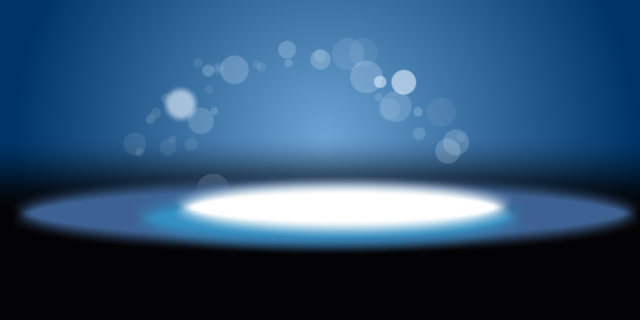
Write a Shadertoy shader that draws this background.

```glsl
// Blue spotlit backdrop with an arch of bokeh discs above a glowing oval stage.

const float PI = 3.14159265;

// Backdrop (lengths are in canvas heights, x = 1 is the canvas centre)
const vec3 GLOW_COLOR = vec3(0.42, 0.64, 0.83);
const vec3 EDGE_COLOR = vec3(0.00, 0.205, 0.41);
const vec3 FLOOR_COLOR = vec3(0.012, 0.008, 0.014);
const vec2 GLOW_CENTER = vec2(1.016, 0.57);
const float GLOW_RADIUS = 0.97;
const vec2 FLOOR_FADE = vec2(0.33, 0.58);

// Stage ovals: centre.xy, radii.zw
const vec4 STAGE_OVAL = vec4(1.021, 0.333, 0.950, 0.100);
const vec4 RIM_OVAL = vec4(1.029, 0.318, 0.575, 0.080);
const vec4 LIGHT_OVAL = vec4(1.073, 0.352, 0.495, 0.070);
const vec3 STAGE_COLOR = vec3(0.25, 0.40, 0.60);
const vec3 RIM_COLOR = vec3(0.20, 0.58, 0.78);
const vec3 LIGHT_COLOR = vec3(1.0);
const float STAGE_BLUR = 0.032;

// Bokeh arch
const int DISC_COUNT = 36;
const vec2 ARCH_CENTER = vec2(0.95, 0.505);
const vec2 ARCH_RADII = vec2(0.47, 0.31);
const vec2 ARCH_SPREAD = vec2(0.72, 1.20);
const vec2 DISC_SIZE = vec2(0.012, 0.050);
const float LARGE_ANGLE = 0.85;
const float LARGE_EXTRA = 0.030;
const vec3 DISC_COLOR = vec3(0.90, 0.95, 1.0);
const vec3 LOW_DISC = vec3(0.666, 0.404, 0.053); // centre.xy, radius

float hash(float n) {
    return fract(sin(n * 12.9898) * 43758.5453);
}

// Blurred coverage of an axis-aligned ellipse
float softOval(vec2 p, vec4 oval, float blur) {
    vec2 q = p - oval.xy;
    float k = max(length(q / oval.zw), 1e-3);
    float slope = max(length(q / (oval.zw * oval.zw)), 1e-4);
    float dist = k * (k - 1.0) / slope;
    return 1.0 - smoothstep(-blur, blur, dist);
}

float disc(vec2 p, vec2 center, float radius, float blur) {
    return 1.0 - smoothstep(-blur, blur, length(p - center) - radius);
}

vec3 backdrop(vec2 p) {
    float reach = min(length(p - GLOW_CENTER) / GLOW_RADIUS, 1.0);
    vec3 wall = mix(GLOW_COLOR, EDGE_COLOR, reach);
    return mix(FLOOR_COLOR, wall, smoothstep(FLOOR_FADE.x, FLOOR_FADE.y, p.y));
}

vec3 addBokeh(vec3 color, vec2 p, float pixel) {
    for (int i = 0; i < DISC_COUNT; i++) {
        float id = float(i) + 1.0;
        float along = (id - 0.5) / float(DISC_COUNT);

        // The discs crowd towards the left end of the arch
        float angle = PI * (1.0 - pow(along, 1.2)) + 0.15 * (hash(id) - 0.5);
        float spread = mix(ARCH_SPREAD.x, ARCH_SPREAD.y, hash(id + 51.3));
        vec2 center = ARCH_CENTER + ARCH_RADII * spread * vec2(cos(angle), sin(angle));

        // Discs grow near the upper right
        float chance = hash(id + 97.1);
        float offset = (angle - LARGE_ANGLE) / 0.3;
        float radius = mix(DISC_SIZE.x, DISC_SIZE.y, chance * chance)
                     + LARGE_EXTRA * chance * exp(-offset * offset);

        // A few are bright, a few are out of focus
        float bright = step(0.74, hash(id + 143.7));
        float alpha = mix(0.07, 0.24, hash(id + 211.9)) + 0.40 * bright;
        float blur = pixel + 0.012 * step(0.85, hash(id + 303.1));
        color = mix(color, DISC_COLOR, alpha * disc(p, center, radius, blur));
    }
    return mix(color, DISC_COLOR, 0.16 * disc(p, LOW_DISC.xy, LOW_DISC.z, pixel));
}

vec3 addStage(vec3 color, vec2 p) {
    color = mix(color, STAGE_COLOR, 0.95 * softOval(p, STAGE_OVAL, STAGE_BLUR));
    color = mix(color, RIM_COLOR, 0.90 * softOval(p, RIM_OVAL, STAGE_BLUR * 1.2));
    return mix(color, LIGHT_COLOR, softOval(p, LIGHT_OVAL, STAGE_BLUR));
}

void mainImage(out vec4 fragColor, in vec2 fragCoord) {
    float pixel = 1.0 / iResolution.y;
    vec2 p = (fragCoord - 0.5 * iResolution.xy) * pixel + vec2(1.0, 0.5);

    vec3 color = backdrop(p);
    color = addBokeh(color, p, pixel);
    color = addStage(color, p);
    fragColor = vec4(color, 1.0);
}
```
